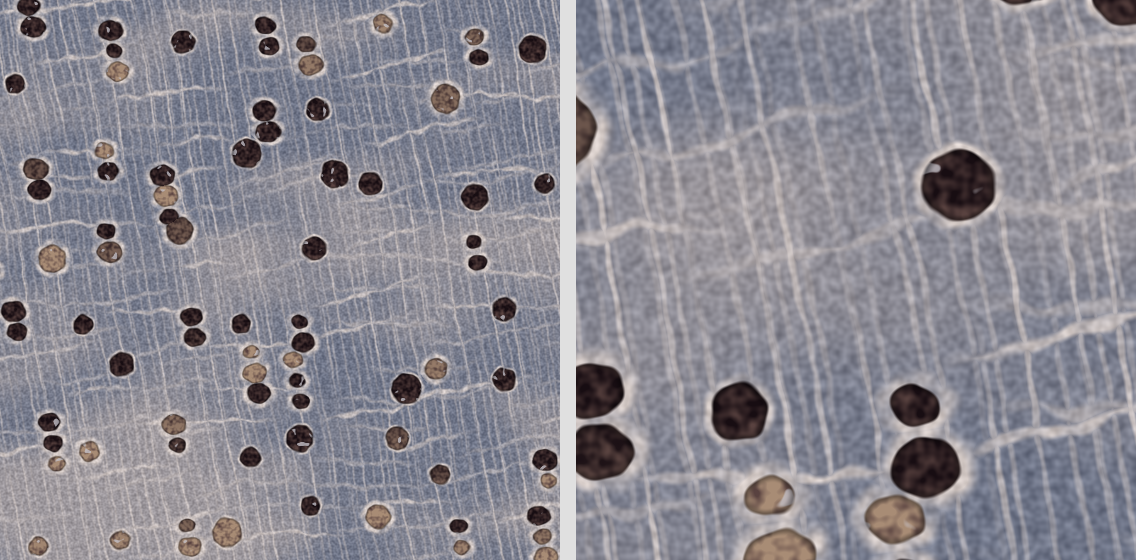
Left, the full canvas; right, a detail of the centre.
Write a WebGL 2 fragment shader that draws this texture.

```glsl
#version 300 es
precision highp float;

uniform vec2 u_resolution;
out vec4 fragColor;

struct Pore {
    float edge;    // signed distance to the wall
    float radius;
    float seed;
    float crust;   // width of the pale surround
    vec2 offset;   // from the pore centre
};

float hash(vec2 p) {
    vec3 q = fract(p.xyx * vec3(0.1031, 0.1030, 0.0973));
    q += dot(q, q.yzx + 33.33);
    return fract((q.x + q.y) * q.z);
}

float cornerSlope(vec2 corner, vec2 delta) {
    float angle = 6.2832 * hash(corner);
    return dot(vec2(cos(angle), sin(angle)), delta);
}

float gradientNoise(vec2 p) {
    vec2 i = floor(p), f = fract(p);
    vec2 w = f * f * f * (f * (f * 6.0 - 15.0) + 10.0);
    float low = mix(cornerSlope(i, f), cornerSlope(i + vec2(1, 0), f - vec2(1, 0)), w.x);
    float high = mix(cornerSlope(i + vec2(0, 1), f - vec2(0, 1)), cornerSlope(i + 1.0, f - 1.0), w.x);
    return 1.4 * mix(low, high, w.y);
}

// Distance to the jittered line inside the current repeat
float strandDistance(float t, float count, float salt) {
    float centre = 0.5 + 0.5 * (hash(vec2(floor(t * count), salt)) - 0.5);
    return abs(fract(t * count) - centre) / count;
}

float strand(float d, float width, float blur) {
    return 1.0 - smoothstep(width - blur, width + blur, d);
}

// Thin radial rays, leaning left as they rise
float rays(vec2 p, float count, float salt, float blur) {
    float t = p.x + 0.18 * p.y + 0.009 * gradientNoise(p * 4.0) + 0.002 * gradientNoise(p * 38.0);
    float id = floor(t * count);
    float along = gradientNoise(vec2(id * 7.3 + salt, p.y * 9.0));
    float width = 0.0018 + 0.0008 * gradientNoise(p * 60.0);
    float strength = clamp(0.45 + 0.45 * hash(vec2(id, salt + 5.0)) + 0.7 * along, 0.0, 1.0);
    return strength * strand(strandDistance(t, count, salt), width, blur + 0.0008);
}

// Broken, wavy bands of pale tissue across the rays
float bands(vec2 p, float count, float salt, float blur) {
    float t = p.y - 0.11 * p.x + 0.035 * gradientNoise(p * vec2(3.0, 2.5) + salt);
    t += 0.009 * gradientNoise(p * vec2(15.0, 7.0)) + 0.005 * gradientNoise(p * vec2(42.0, 26.0));
    float id = floor(t * count);
    float present = smoothstep(-0.2, 0.3, gradientNoise(vec2(p.x * 5.0, id * 3.7 + salt)));
    float width = 0.0032 + 0.003 * gradientNoise(p * 45.0);
    return present * strand(strandDistance(t, count, salt), width, blur + 0.002);
}

// Nearest vessel: single, or stacked along the rays
Pore nearestPore(vec2 p) {
    Pore best = Pore(1.0, 1.0, 0.0, 0.01, vec2(0.0));
    vec2 home = floor(p * 8.0);
    float ragged = 0.0022 * gradientNoise(p * 70.0) + 0.0015 * gradientNoise(p * 32.0);
    for (int k = 0; k < 9; k++) {
        vec2 cell = home + vec2(k % 3 - 1, k / 3 - 1);
        if (hash(cell + 3.1) > 0.8) continue;
        vec2 centre = (cell + 0.18 + 0.64 * vec2(hash(cell + 11.7), hash(cell + 29.3))) / 8.0;
        float pick = hash(cell + 47.9);
        int members = pick > 0.92 ? 3 : pick > 0.7 ? 2 : 1;
        for (int m = 0; m < members; m++) {
            float seed = hash(cell * 3.0 + float(m) * 17.0 + 71.0);
            float radius = mix(0.017, 0.028, hash(cell + float(m) + 83.0)) * (members > 1 ? 0.82 : 1.0);
            float lift = (float(m) - 0.5 * float(members - 1)) * 0.037;
            vec2 offset = p - centre - lift * vec2(-0.18, 1.0);
            float squash = members > 1 ? 1.18 : 1.0;
            float edge = length(offset * vec2(1.0, squash)) - radius + ragged;
            float crust = members > 1 || seed > 0.78 ? 0.014 : 0.007;
            if (edge < best.edge) best = Pore(edge, radius, seed, crust, offset);
        }
    }
    return best;
}

vec3 poreColour(vec2 p, Pore pore) {
    vec3 brown = vec3(0.35, 0.26, 0.25);
    float mottle = 0.45 + 0.7 * gradientNoise(p * 90.0) + 0.6 * gradientNoise(p * 180.0);
    float lower = smoothstep(0.3, 0.9, -pore.offset.y / pore.radius);
    vec3 hollow = mix(vec3(0.09, 0.05, 0.07), brown, clamp(0.75 * mottle + 0.35 * lower, 0.0, 1.0));
    vec3 plug = mix(brown, vec3(0.66, 0.55, 0.46), clamp(0.35 + mottle, 0.0, 1.0));
    float filled = smoothstep(0.68, 0.95, pore.seed + 0.4 * (1.0 - smoothstep(0.0, 0.45, p.y)));
    vec3 colour = mix(hollow, plug, filled);
    float glint = smoothstep(0.42, 0.6, gradientNoise(p * 75.0 + 9.0)) * step(0.45, fract(pore.seed * 13.0));
    colour = mix(colour, vec3(0.78, 0.77, 0.8), 0.75 * glint);
    return colour * mix(0.6, 1.0, smoothstep(0.0, 0.005, -pore.edge));
}

void main() {
    vec2 p = gl_FragCoord.xy / u_resolution.y;
    float blur = 0.75 / u_resolution.y;

    // Blue-grey fibre ground with warmer, paler drifts
    float drift = gradientNoise(p * vec2(2.0, 4.5) + 4.0) + 0.5 * gradientNoise(p * vec2(6.0, 11.0));
    float warm = smoothstep(-0.5, 0.8, drift + 0.35 * (0.5 - p.y));
    vec3 colour = mix(vec3(0.43, 0.455, 0.53), vec3(0.61, 0.59, 0.61), warm);

    // Pale rays, bands and vessel surrounds
    float fineRays = 0.45 * rays(p, 61.0, 8.0, blur);
    float pale = max(0.8 * rays(p, 33.0, 2.0, blur), fineRays);
    float crossing = max(bands(p, 13.0, 3.0, blur), 0.6 * bands(p, 21.0, 14.0, blur));
    pale = max(pale, crossing * (0.78 + 0.3 * gradientNoise(p * 80.0)));
    Pore pore = nearestPore(p);
    float crust = 1.0 - smoothstep(0.2 * pore.crust, pore.crust, pore.edge);
    pale = max(pale, crust * (0.75 + 0.7 * gradientNoise(p * 65.0)));
    colour = mix(colour, vec3(0.83, 0.79, 0.775), clamp(pale, 0.0, 1.0));

    // Sanded grain, then the vessels
    colour += 0.085 * gradientNoise(p * 230.0) + 0.065 * gradientNoise(p * 115.0);
    float inside = 1.0 - smoothstep(-blur - 0.0008, blur + 0.0008, pore.edge);
    colour = mix(colour, poreColour(p, pore), inside);
    fragColor = vec4(clamp(colour, 0.0, 1.0), 1.0);
}
```
